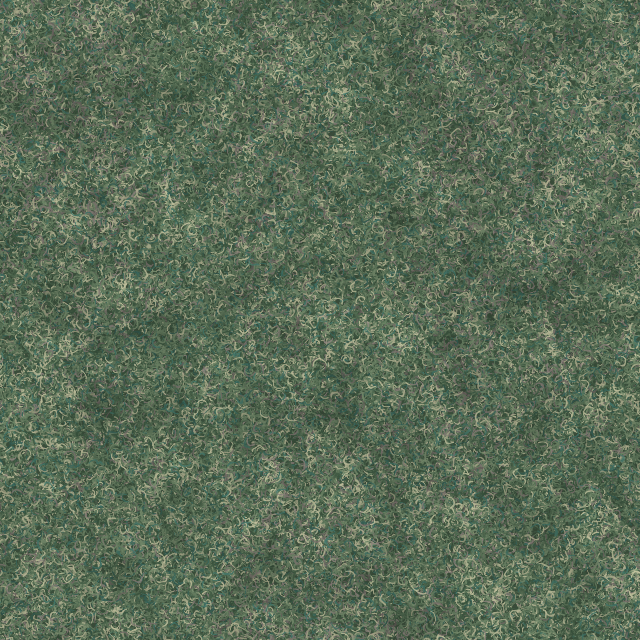
Write a three.js fragment shader that draws this texture.

```glsl
// Green wool felt: a dense mat of short, curly, heathered fibres.
varying vec2 vUv;

const int LAYERS = 30;
const float CELLS = 48.0;          // fibre cells across the canvas
const float FIBRE_CORE = 0.0003;   // solid half width
const float FIBRE_EDGE = 0.0018;   // half width where the fibre fades out
const float FIBRE_OPACITY = 0.8;

const vec3 SHADOW = vec3(0.22, 0.29, 0.22);
const vec3 DEEP_GREEN = vec3(0.20, 0.30, 0.22);
const vec3 SAGE = vec3(0.46, 0.54, 0.42);
const vec3 CREAM = vec3(0.65, 0.65, 0.53);
const vec3 TEAL = vec3(0.21, 0.38, 0.34);
const vec3 MAUVE = vec3(0.45, 0.42, 0.40);

// Three random values from a 3D key, without sine
vec3 hash33(vec3 p) {
  p = fract(p * vec3(0.1031, 0.1030, 0.0973));
  p += dot(p, p.yxz + 33.33);
  return fract((p.xxy + p.yxx) * p.zyx);
}

// Smooth value noise with two independent channels
vec2 noise2(vec2 p, float seed) {
  vec2 i = floor(p);
  vec2 f = fract(p);
  f = f * f * (3.0 - 2.0 * f);
  vec2 a = hash33(vec3(i, seed)).xy;
  vec2 b = hash33(vec3(i + vec2(1.0, 0.0), seed)).xy;
  vec2 c = hash33(vec3(i + vec2(0.0, 1.0), seed)).xy;
  vec2 d = hash33(vec3(i + 1.0, seed)).xy;
  return mix(mix(a, b, f.x), mix(c, d, f.x), f.y);
}

// Distance to an arc of given radius and half opening angle
float arcDistance(vec2 p, float radius, float opening) {
  vec2 end = vec2(sin(opening), cos(opening));
  p.x = abs(p.x);
  return end.y * p.x > end.x * p.y
    ? length(p - end * radius)
    : abs(length(p) - radius);
}

vec2 rotate(vec2 p, float angle) {
  float c = cos(angle);
  float s = sin(angle);
  return vec2(c * p.x - s * p.y, s * p.x + c * p.y);
}

// Heathered yarn mix; pale and mauve raise the share of those fibres
vec3 fibreColour(float kind, float tone, float pale, float mauve) {
  if (kind < pale) return CREAM * (0.88 + 0.24 * tone);
  if (kind > 1.0 - mauve) return MAUVE * (0.8 + 0.4 * tone);
  if (kind > 0.90 - mauve) return TEAL * (0.8 + 0.4 * tone);
  return mix(DEEP_GREEN, SAGE, tone);
}

// Lay one sheet of curled fibres over the colour below
vec3 addFibres(vec3 below, vec2 uv, float layer, float pale, float mauve) {
  vec2 curl = noise2(uv * 95.0, layer + 70.0) - 0.5;
  vec2 p = (uv + curl * 0.006) * CELLS + hash33(vec3(layer, 7.0, 3.0)).xy * 40.0;
  vec2 corner = floor(p - 0.5);
  vec3 colour = below;
  for (int k = 0; k < 4; k++) {
    float column = mod(float(k), 2.0);
    vec2 cell = corner + vec2(column, (float(k) - column) * 0.5);
    vec3 place = hash33(vec3(cell, layer + 11.0));
    vec3 look = hash33(vec3(cell, layer + 151.0));
    vec2 q = rotate(p - cell - place.xy, place.z * 6.2832);
    float radius = mix(0.2, 0.45, look.x);
    float opening = mix(0.6, 1.5, fract(look.x * 7.3));
    float d = arcDistance(q, radius, opening) / CELLS;
    float cover = 1.0 - smoothstep(FIBRE_CORE, FIBRE_EDGE, d);
    vec3 fibre = fibreColour(look.y, look.z, pale, mauve);
    colour = mix(colour, fibre, cover * FIBRE_OPACITY);
  }
  return colour;
}

void main() {
  // Cloudy tufts and faint upright bands vary the mix
  float tufts = noise2(vUv * 26.0, 1.0).x * 0.6 + noise2(vUv * 11.0, 2.0).x * 0.4;
  float bands = noise2(vUv * vec2(7.0, 2.5), 3.0).x;
  float pale = mix(0.02, 0.30, tufts);
  float mauve = mix(0.03, 0.21, bands);

  // Fibres stacked from the bottom up
  vec3 colour = SHADOW;
  for (int i = 0; i < LAYERS; i++) {
    colour = addFibres(colour, vUv, float(i), pale, mauve);
  }

  // Soft shading of the uneven nap
  colour *= 1.0 + 0.26 * (tufts - 0.5);
  gl_FragColor = vec4(colour, 1.0);
}
```
